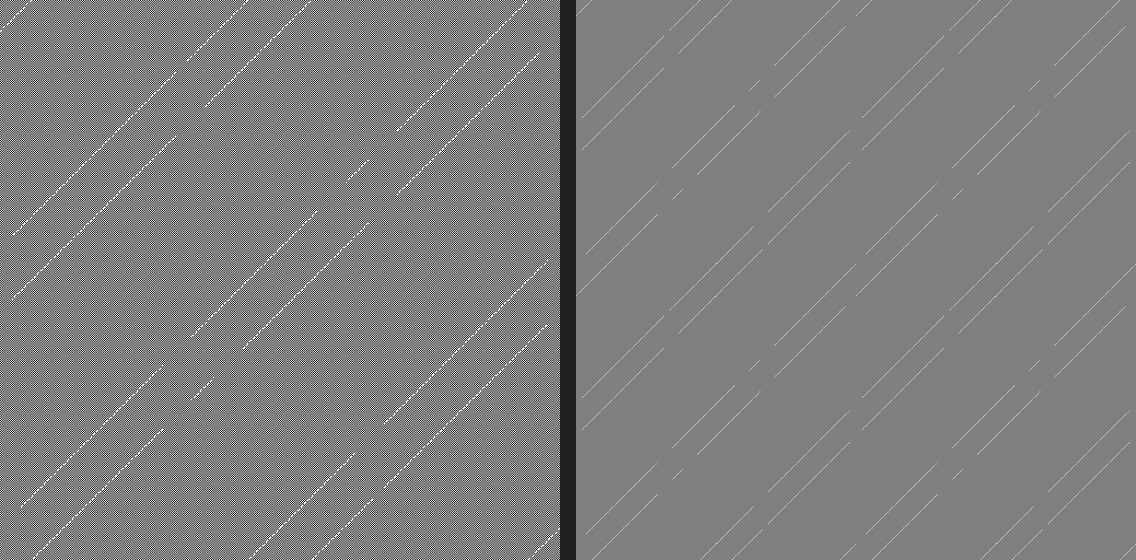
Left: one tile. Right: repeated 2 by 2.
A WebGL 1 fragment shader for this pattern:

```glsl
precision highp float;
// Fine black and white checkerboard crossed by broken, beaded white diagonals.
// The checker is a box-filtered square wave; the beads whiten dark cells along
// wrapped diagonals, which are cut by gaps and repeated by a half turn.

uniform vec2 u_resolution;

const float CELLS = 512.0;        // checker cells across the canvas (even)
const float BEADS = 171.0;        // beads per full turn of a diagonal
const float BEAD_FILL = 0.667;    // white part of each bead step
const vec3 BLACK = vec3(0.0);
const vec3 WHITE = vec3(1.0);

// Integral of a square wave with period 2
vec2 waveIntegral(vec2 x) {
  return abs(mod(x, 2.0) - 1.0);
}

// Checker from -1 to 1, averaged over a footprint given in cells
float checker(vec2 p, vec2 footprint) {
  vec2 wave = (waveIntegral(p + 0.5 * footprint)
             - waveIntegral(p - 0.5 * footprint)) / footprint;
  return wave.x * wave.y;
}

// 1 on the diagonal row of cells with this wrapped offset
float diagonalRow(vec2 cell, float offset) {
  float d = mod(cell.x - cell.y + 0.5, CELLS) - 0.5;
  return 1.0 - step(0.5, abs(d - offset));
}

// 1 outside four gaps on the wrapped interval 0..1
float outsideGaps(float t, vec4 centers, vec4 halfWidths) {
  vec4 dist = abs(fract(t - centers + 0.5) - 0.5);
  vec4 clear = step(halfWidths, dist);
  return clear.x * clear.y * clear.z * clear.w;
}

// Two beaded diagonals; offsets are odd so that they run on dark cells
float beadedLines(vec2 cell) {
  float t = (cell.x + 0.5) / CELLS;
  float bead = step(fract(t * BEADS), BEAD_FILL);
  float lineA = diagonalRow(cell, 29.0)
    * outsideGaps(t, vec4(0.316, 0.408, 0.684, 0.982),
                     vec4(0.025, 0.025, 0.025, 0.018));
  float lineB = diagonalRow(cell, 227.0)
    * outsideGaps(t, vec4(0.0, 0.324, 0.661, 0.661),
                     vec4(0.021, 0.009, 0.024, 0.024));
  return bead * max(lineA, lineB);
}

void main() {
  vec2 p = gl_FragCoord.xy / u_resolution * CELLS;
  vec2 footprint = CELLS / u_resolution;
  vec2 cell = floor(p);

  float white = 0.5 + 0.5 * checker(p, footprint);

  // Lines and their half-turn copies
  float lines = max(beadedLines(cell), beadedLines(CELLS - 1.0 - cell));
  white = max(white, lines);

  gl_FragColor = vec4(mix(BLACK, WHITE, white), 1.0);
}
```
